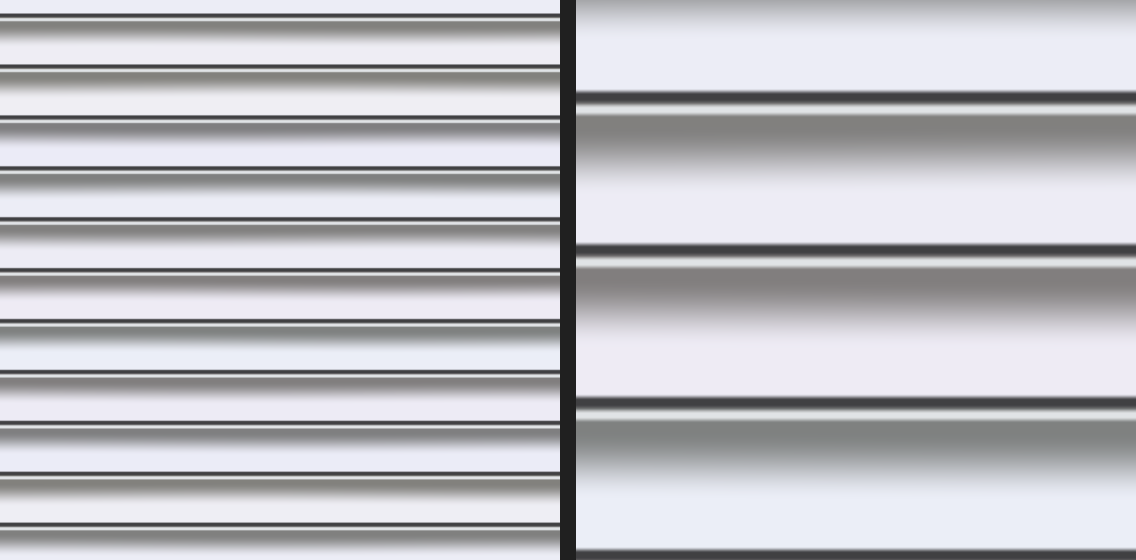
Left: the whole. Right: its middle third, enlarged.
A three.js fragment shader for this texture:

```glsl
// Horizontal metal slats: each has a dark seam, a thin bright lip below it,
// then a shadow that fades into a pale cool face. One profile is repeated
// down the canvas, with a faint hashed tint per slat that wraps at the edges.
#define SLATS 11.0
#define FIRST_SEAM 0.301
#define SEAM_CORE 0.014
#define SEAM_EDGE 0.056
#define LIP_CENTRE 0.085
#define LIP_HALF 0.05
#define FADE_START 0.19
#define FADE_END 0.645
#define TINT_AMOUNT 0.022
#define FADE_WOBBLE 0.008

varying vec2 vUv;

const float TAU = 6.28318;
const vec3 SEAM_COLOR = vec3(0.25, 0.25, 0.26);
const vec3 LIP_COLOR = vec3(0.88, 0.89, 0.90);
const vec3 SHADOW_COLOR = vec3(0.50, 0.50, 0.50);
const vec3 FACE_COLOR = vec3(0.925, 0.927, 0.965);

float hash(float n) {
  return fract(sin(n * 127.1 + 3.7) * 43758.5453);
}

// Soft band: 1 within the core, falling to 0 at the edge
float band(float dist, float core, float edge) {
  return 1.0 - smoothstep(core, edge, dist);
}

void main() {
  // Slat index, and distance below its seam as a share of the slat
  float row = (1.0 - vUv.y) * SLATS - FIRST_SEAM;
  float slat = mod(floor(row), SLATS);
  float below = fract(row);
  float seamDist = min(below, 1.0 - below);

  // Shadow fading into the face, with a slight drift along the slat
  float drift = FADE_WOBBLE * sin(TAU * (vUv.x + hash(slat + 40.0)));
  float light = smoothstep(FADE_START, FADE_END, below + drift);
  vec3 color = mix(SHADOW_COLOR, FACE_COLOR, light);

  // Per-slat tint: warm to cool, green to lavender
  float warmth = hash(slat) - 0.5;
  float green = hash(slat + 20.0) - 0.5;
  color += TINT_AMOUNT * vec3(warmth, 0.6 * green, -warmth);

  // Bright lip, then the dark seam over it
  float lip = band(abs(below - LIP_CENTRE), 0.2 * LIP_HALF, LIP_HALF);
  color = mix(color, LIP_COLOR, lip);
  color = mix(color, SEAM_COLOR, band(seamDist, SEAM_CORE, SEAM_EDGE));

  gl_FragColor = vec4(color, 1.0);
}
```
